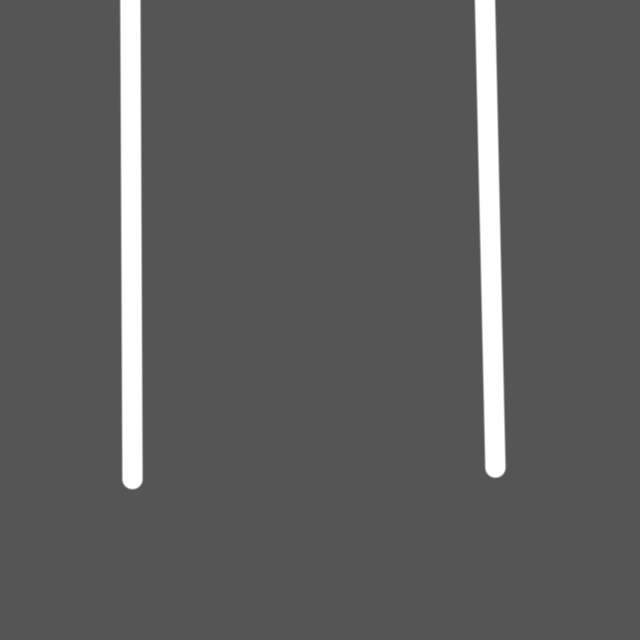
Reproduce this background procedurally as a WebGL 2 fragment shader.

```glsl
#version 300 es
precision highp float;

uniform vec2 u_resolution;
out vec4 outColor;

const vec3 GROUND_COLOR = vec3(0.333);
const vec3 BAR_COLOR = vec3(1.0);
const float BAR_RADIUS = 0.0159;
const float EDGE_SOFTNESS = 0.0022;
const float BAR_TOP = 1.1;  // beyond the canvas, so the upper caps stay hidden
const int BAR_COUNT = 2;
const vec2 BAR_FOOT[BAR_COUNT] = vec2[](vec2(0.2070, 0.2515), vec2(0.7741, 0.2695));
const float BAR_LEAN[BAR_COUNT] = float[](-0.0044, -0.0223);  // x shift per unit height

// Distance from p to the segment from a to b
float segmentDistance(vec2 p, vec2 a, vec2 b) {
    vec2 along = b - a;
    vec2 offset = p - a;
    float t = clamp(dot(offset, along) / dot(along, along), 0.0, 1.0);
    return length(offset - along * t);
}

void main() {
    vec2 uv = gl_FragCoord.xy / u_resolution;

    // Nearest of the round-ended bars
    float dist = 1.0;
    for (int i = 0; i < BAR_COUNT; i++) {
        vec2 foot = BAR_FOOT[i];
        float height = BAR_TOP - foot.y;
        vec2 top = foot + vec2(BAR_LEAN[i], 1.0) * height;
        dist = min(dist, segmentDistance(uv, foot, top) - BAR_RADIUS);
    }

    // Softened edge
    float coverage = 1.0 - smoothstep(-EDGE_SOFTNESS, EDGE_SOFTNESS, dist);
    outColor = vec4(mix(GROUND_COLOR, BAR_COLOR, coverage), 1.0);
}
```
